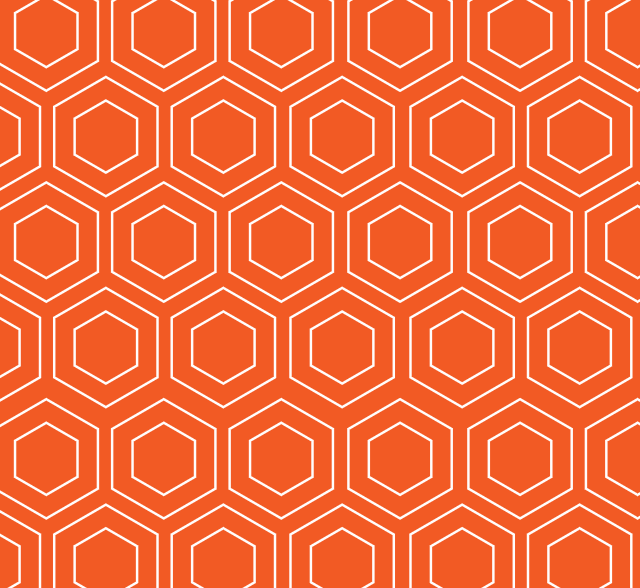
Give the GLSL for this pattern, as a Shadertoy shader.

```glsl
// White outlines of nested hexagons in staggered rows on flat orange.
// Each cell is a pair of rings from a hexagon distance; the lattice is regular
// except for small slips in the spacing of a few columns and one row.

const vec3 ORANGE = vec3(0.949, 0.353, 0.141);
const vec3 WHITE = vec3(1.0, 0.992, 0.988);

// Lengths are fractions of the canvas width, with y running down from the top.
const int ROWS = 6;
const int COLUMNS = 6;
const vec2 FIRST_CENTER = vec2(0.0723, 0.0486);
const vec2 PITCH = vec2(0.1836, 0.1648);
const float STAGGER = 0.0905;
const float OUTER_RADIUS = 0.0807;
const float INNER_RADIUS = 0.0488;
const float LINE_WIDTH = 0.00384;

// Pointy-top hexagon metric: equals the apothem on the outline, keeps sharp corners
float hexMetric(vec2 p) {
    p = abs(p);
    return max(p.x, dot(p, vec2(0.5, 0.8660254)));
}

// Signed distance to a line drawn along a hexagon of the given apothem
float hexRing(float metric, float apothem, float lineWidth) {
    return abs(metric - apothem) - 0.5 * lineWidth;
}

// Lattice point, including the uneven gaps between some columns and rows
vec2 cellCenter(vec2 cell) {
    vec2 center = FIRST_CENTER + cell * PITCH;
    center.x -= STAGGER * mod(cell.y, 2.0);
    center.x += 0.0020 * step(3.0, cell.x) + 0.0039 * step(4.0, cell.x);
    center.y += 0.0091 * step(4.0, cell.y);
    return center;
}

// Nearest line of the whole lattice
float latticeDistance(vec2 p) {
    float d = 1.0;
    for (int row = 0; row < ROWS; row++) {
        for (int column = 0; column < COLUMNS; column++) {
            float metric = hexMetric(p - cellCenter(vec2(column, row)));
            d = min(d, hexRing(metric, OUTER_RADIUS, LINE_WIDTH));
            d = min(d, hexRing(metric, INNER_RADIUS, LINE_WIDTH));
        }
    }
    return d;
}

// Antialiased coverage across one pixel
float coverage(float d, float pixel) {
    return clamp(0.5 - d / pixel, 0.0, 1.0);
}

void mainImage(out vec4 fragColor, in vec2 fragCoord) {
    vec2 p = vec2(fragCoord.x, iResolution.y - fragCoord.y) / iResolution.x;
    float line = coverage(latticeDistance(p), 1.0 / iResolution.x);
    fragColor = vec4(mix(ORANGE, WHITE, line), 1.0);
}
```
